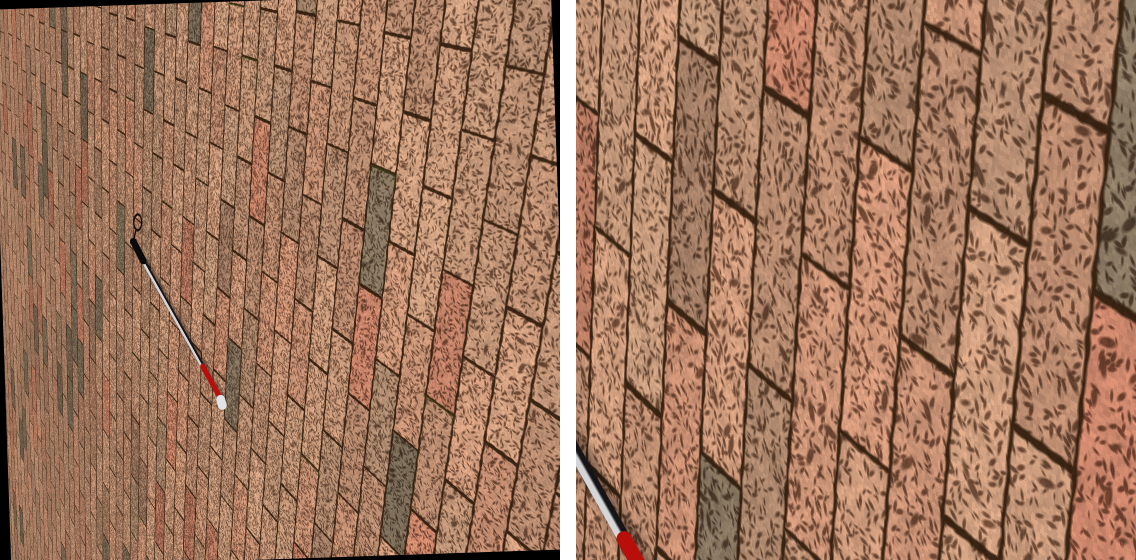
Left: the whole. Right: its middle third, enlarged.
Give the GLSL for this texture, as a Shadertoy shader.

```glsl
// Speckled brick paving in running bond, seen in steep perspective, with a cane on it.
// Two vanishing points map the canvas to ground coordinates; bricks are cells there,
// specks are oriented cellular noise, and the cane is built from segment distances.

const vec2 COLUMN_VANISH = vec2(0.195, 4.927);   // y runs downward here
const vec2 ROW_VANISH = vec2(-0.443, -0.189);
const float BRICK_RATIO = 3.6;
const float TILT = 0.034;

const vec3 CLAY = vec3(0.79, 0.615, 0.495);
const vec3 RED_CLAY = vec3(0.80, 0.50, 0.40);
const vec3 GREY_CLAY = vec3(0.50, 0.45, 0.37);
const vec3 JOINT = vec3(0.20, 0.12, 0.055);
const vec3 MOSS = vec3(0.20, 0.21, 0.05);

float hash(vec2 p) {
    vec3 q = fract(vec3(p.xyx) * vec3(0.1031, 0.1030, 0.0973));
    q += dot(q, q.yzx + 33.33);
    return fract((q.x + q.y) * q.z);
}

// Filtered coverage of a shape from its signed distance
float cover(float dist, float width) {
    return clamp(0.5 - dist / width, 0.0, 1.0);
}

float segment(vec2 p, vec2 a, vec2 b) {
    vec2 ab = b - a;
    return length(p - a - ab * clamp(dot(p - a, ab) / dot(ab, ab), 0.0, 1.0));
}

// x counts brick columns, y counts bricks along a column
vec2 toGround(vec2 p) {
    vec2 span = COLUMN_VANISH - ROW_VANISH;
    vec2 q = p - ROW_VANISH;
    float depth = q.x - q.y * span.x / span.y;
    return vec2(5.3 * (p.y - COLUMN_VANISH.y), 4.23 * q.y) / depth + vec2(0.49, 0.03);
}

// Elongated specks, one per cell, each with its own angle and size
float specks(vec2 p, float density, float blur) {
    vec2 cell = floor(p);
    float amount = 0.0;
    for (int j = -1; j <= 1; j++) {
        for (int i = -1; i <= 1; i++) {
            vec2 id = cell + vec2(i, j);
            float seed = hash(id + 71.0);
            vec2 d = p - id - vec2(hash(id), hash(id + 37.0));
            float angle = 6.283 * hash(id + 113.0);
            vec2 axis = vec2(cos(angle), sin(angle));
            vec2 local = vec2(dot(d, axis), dot(d, vec2(-axis.y, axis.x)));
            float size = 0.14 + 0.22 * hash(id + 151.0);
            float dist = length(local * vec2(0.5, 1.25)) - size;
            amount = max(amount, step(seed, density) * cover(dist, 0.12 + blur));
        }
    }
    return amount;
}

vec3 paving(vec2 ground, float pixel, float rowPixel) {
    float column = floor(ground.x);
    float row = ground.y + 0.5 * mod(column + 1.0, 2.0) + 0.07 * (hash(vec2(column, 5.0)) - 0.5);
    vec2 id = vec2(column, floor(row));
    vec2 local = vec2(ground.x - column, row - id.y);
    vec2 grain = vec2(ground.x, row * BRICK_RATIO);

    // Clay tint per brick
    float kind = hash(id + 200.0);
    vec3 color = mix(CLAY, RED_CLAY, 0.45 * hash(id + 90.0) * hash(id + 91.0));
    color = mix(color, RED_CLAY, 0.7 * step(0.955, kind));
    color = mix(color, GREY_CLAY, 0.35 * smoothstep(0.26, 0.08, kind));
    color = mix(color, GREY_CLAY, 0.85 * step(kind, 0.065));
    color *= 0.92 + 0.14 * hash(id + 17.0);
    color *= 1.0 + 0.035 * sin(grain.x * 7.0 + 2.0 * sin(grain.y * 5.0));
    color *= 0.93 + 0.14 * hash(floor(grain * 19.0));

    // Fine specks and sparse larger scars, fading to their mean with distance
    float fine = specks(grain * 9.0, 0.62, pixel * 9.0);
    float scars = specks(grain * 5.0 + 400.0, 0.13, pixel * 5.0);
    float far = smoothstep(0.8, 3.0, pixel * 9.0);
    float dark = mix(max(fine, scars), 0.27, 0.65 * far);
    color *= mix(vec3(1.0), vec3(0.52, 0.46, 0.41), dark);

    // Joints with slightly wavering edges
    float waver = 0.010 * sin(grain.y * 9.0 + id.x) + 0.007 * sin(grain.x * 23.0 + grain.y * 17.0);
    float side = min(local.x, 1.0 - local.x) - 0.033 + waver;
    float end = (min(local.y, 1.0 - local.y) * BRICK_RATIO) - 0.045 + waver;
    float joint = max(cover(side, max(pixel, 0.04)), cover(end, max(rowPixel * BRICK_RATIO, 0.04)));
    vec3 filling = mix(JOINT, MOSS, step(0.93, hash(id + 61.0)) * smoothstep(0.3, 0.0, local.y));
    return mix(color, filling, joint * mix(0.95, 0.65, far));
}

vec3 drawCane(vec3 color, vec2 p, float pixel) {
    vec2 top = vec2(0.238, 0.431), grip = vec2(0.256, 0.466);
    vec2 band = vec2(0.362, 0.654), end = vec2(0.392, 0.708);
    vec2 along = normalize(end - grip);
    float across = dot(p - grip, vec2(along.y, -along.x));
    vec3 shaft = mix(vec3(0.83, 0.84, 0.85), vec3(0.09, 0.08, 0.09), smoothstep(-0.0005, 0.0015, across));
    color *= 1.0 - 0.35 * smoothstep(0.011, 0.001, segment(p - vec2(0.003, 0.0), grip, end));
    color = mix(color, shaft, cover(segment(p, grip, band) - 0.0038, pixel));
    color = mix(color, vec3(0.72, 0.06, 0.04), cover(segment(p, band, end) - 0.0045, pixel));
    color = mix(color, vec3(0.88, 0.89, 0.91), cover(segment(p, vec2(0.394, 0.713), vec2(0.397, 0.724)) - 0.0078, pixel));
    color = mix(color, vec3(0.04), cover(segment(p, top, grip) - 0.006, pixel));
    // Wrist cord
    float cord = abs(length((p - vec2(0.246, 0.397)) / vec2(0.007, 0.014)) - 1.0) * 0.008;
    cord = min(cord, segment(p, vec2(0.243, 0.410), top));
    return mix(color, vec3(0.06, 0.04, 0.03), cover(cord - 0.0012, pixel));
}

void mainImage(out vec4 fragColor, in vec2 fragCoord) {
    vec2 p = fragCoord / iResolution.xy;
    p.y = 1.0 - p.y;
    float pixel = 1.0 / min(iResolution.x, iResolution.y);
    vec2 ground = toGround(p);
    vec2 dx = dFdx(ground), dy = dFdy(ground);
    vec3 color = paving(ground, length(vec2(dx.x, dy.x)), length(vec2(dx.y, dy.y)));
    color = drawCane(color, p, pixel);

    // Black outside the tilted frame
    vec2 q = p - vec2(0.502, 0.499);
    q = vec2(q.x * cos(TILT) - q.y * sin(TILT), q.x * sin(TILT) + q.y * cos(TILT));
    color *= cover(max(abs(q.x), abs(q.y)) - 0.499, pixel);
    fragColor = vec4(color, 1.0);
}
```
